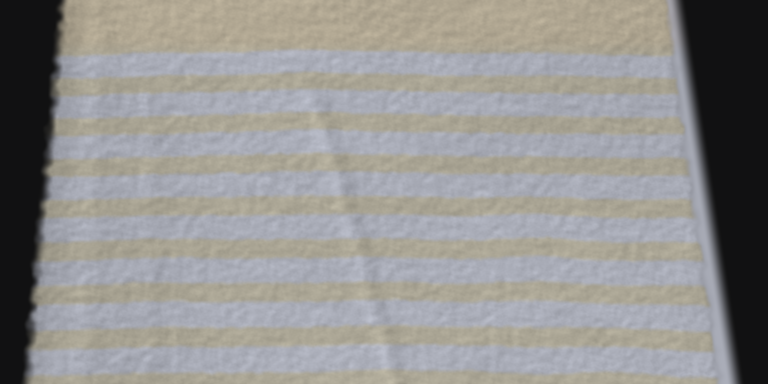
A Shadertoy shader for this texture:

```glsl
// Terry towel with cream and white stripes, lying on a black ground
#define GROUND vec3(0.068, 0.068, 0.070)
#define WHITE vec3(0.660, 0.672, 0.715)
#define CREAM vec3(0.665, 0.645, 0.580)
#define FIRST_STRIPE 0.2135
#define STRIPE_PITCH 0.1029
#define PITCH_GROWTH 0.00117
#define STRIPE_HALF 0.215
#define BAND_END -0.82
#define PILE_SCALE 58.0
#define PILE_RELIEF 0.16

float hash(vec2 p) {
    p = fract(p * vec2(0.1031, 0.1137));
    p += dot(p, p.yx + 33.33);
    return fract((p.x + p.y) * p.x * 7.31 + p.y * 13.7);
}

float noise(vec2 p) {
    vec2 i = floor(p), f = fract(p);
    f = f * f * (3.0 - 2.0 * f);
    return mix(mix(hash(i), hash(i + vec2(1, 0)), f.x),
               mix(hash(i + vec2(0, 1)), hash(i + vec2(1, 1)), f.x), f.y);
}

float fbm(vec2 p) {
    float sum = 0.0, amp = 0.5;
    for (int i = 0; i < 3; i++) {
        sum += amp * noise(p);
        p = mat2(1.6, 1.2, -1.2, 1.6) * p + 7.3;
        amp *= 0.5;
    }
    return sum;
}

// Stripe number at a depth below the top; the pitch widens towards the viewer
float stripeIndex(float depth) {
    float root = STRIPE_PITCH * STRIPE_PITCH + 4.0 * PITCH_GROWTH * (depth - FIRST_STRIPE);
    return (sqrt(max(root, 0.0)) - STRIPE_PITCH) / (2.0 * PITCH_GROWTH);
}

// 1 on cream yarn, 0 on white
float creamMask(vec2 p, float blur) {
    float sag = 0.018 * (p.x - 0.95) * (p.x - 0.95);
    float wobble = 0.012 * (noise(p * vec2(5.0, 3.0)) - 0.5) + 0.009 * (fbm(p * 40.0) - 0.44);
    float n = stripeIndex(p.y - sag - wobble);
    float stripe = 1.0 - smoothstep(-blur, blur, abs(n - round(n)) - STRIPE_HALF);
    float band = 1.0 - smoothstep(-blur, blur, n - BAND_END);
    return max(stripe, band);
}

// Soft ridge with a shadow on its right side
float crease(float offset, float width) {
    float t = offset / width;
    return -t * exp(-t * t);
}

void mainImage(out vec4 fragColor, in vec2 fragCoord) {
    float px = 1.0 / iResolution.y;
    vec2 p = vec2(fragCoord.x, iResolution.y - fragCoord.y) * px;
    p.x *= 2.0 * iResolution.y / iResolution.x;

    // Outline: fuzzy on the left, out of focus on the right
    float fuzz = 0.014 * (noise(p * 45.0) - 0.5);
    float fromLeft = p.x - (0.163 - 0.098 * p.y) + fuzz;
    float toRight = 1.763 + 0.155 * p.y - p.x;
    float toHem = 1.732 + 0.140 * p.y - p.x + fuzz;
    float cloth = smoothstep(-0.012 - px, 0.018 + px, fromLeft)
                * smoothstep(-0.020 - px, 0.022 + px, toRight);
    float pile = smoothstep(-0.008, 0.008, toHem);

    // Yarn colour, plain white on the hem
    float cream = creamMask(p, 0.055 + 4.0 * px) * pile;
    vec3 color = mix(WHITE, CREAM, cream);
    float topBand = 1.0 - smoothstep(0.10, 0.15, p.y);
    color += topBand * vec3(0.022, 0.004, -0.012);

    // Terry loops lit from the upper left, with clumps and broad unevenness
    vec2 q = p * PILE_SCALE * vec2(0.85, 1.0);
    float relief = fbm(q) - fbm(q + vec2(0.45, 0.55));
    float clumps = fbm(p * vec2(16.0, 22.0)) - 0.44;
    float light = 1.0 + pile * (PILE_RELIEF * relief + 0.06 * clumps);
    light += 0.05 * (noise(p * 3.0 + 4.0) - 0.5);

    // Folds running down the cloth
    float bend = 0.014 * (noise(vec2(p.y * 9.0, 2.0)) - 0.5);
    float fold = smoothstep(0.15, 0.30, p.y);
    light += 0.13 * fold * crease(p.x - 0.745 - 0.29 * p.y - bend, 0.026);
    light += 0.05 * fold * crease(p.x - 0.395 - bend, 0.025);
    light += 0.06 * crease(p.x - 0.265 + 0.04 * p.y - bend, 0.030);

    // Edges turn away from the light
    light *= mix(0.90, 1.0, smoothstep(0.0, 0.10, fromLeft));
    light *= 1.0 - 0.07 * exp(-toHem * toHem * 9000.0);

    fragColor = vec4(mix(GROUND, color * light, cloth), 1.0);
}
```
